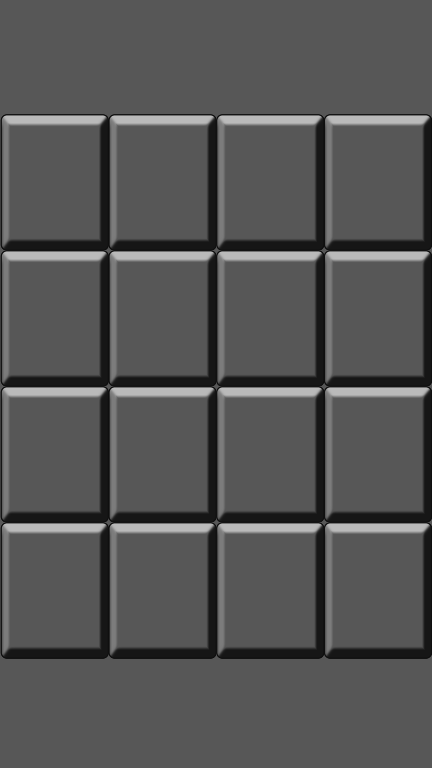
Reproduce this pattern procedurally as a Shadertoy shader.

```glsl
// A four by four wall of grey bevelled keys on a flat grey ground.
// Each cell is a rounded box; its four side distances are blended into
// soft mitred bevels: bright top, pale left, dark right and bottom.

const float GROUND = 0.341;
const float OUTLINE = 0.06;
const vec2 GRID_COUNT = vec2(4.0);
const vec2 CELL_SIZE = vec2(0.2494, 0.3148);   // in canvas widths
const vec2 GRID_OFFSET = vec2(0.001, -0.0058); // from canvas centre
const float CORNER_RADIUS = 0.014;

// Order of the sides: left, right, top, bottom
const vec4 SIDE_TONE = vec4(0.485, 0.085, 0.73, 0.085);
const vec4 BEVEL_WIDTH = vec4(0.0225, 0.0240, 0.0285, 0.0290);

float roundedBox(vec2 p, vec2 halfSize, float radius) {
    vec2 q = abs(p) - halfSize + radius;
    return length(max(q, 0.0)) + min(max(q.x, q.y), 0.0) - radius;
}

// Distance to each side as a fraction of its bevel width
vec4 sideDepths(vec2 p, vec2 halfSize, vec4 widths) {
    vec4 depth = vec4(halfSize.x + p.x, halfSize.x - p.x,
                      halfSize.y - p.y, halfSize.y + p.y);
    return depth / widths;
}

// Nearest side sets the tone, with a soft blend across the mitres
float bevelTone(vec4 depth, vec4 tones, float sharpness) {
    float nearest = min(min(depth.x, depth.y), min(depth.z, depth.w));
    vec4 weight = exp(-sharpness * (depth - nearest));
    float tone = dot(weight, tones) / dot(weight, vec4(1.0));
    float face = smoothstep(0.64, 1.0, nearest);
    return mix(tone, GROUND, face);
}

float keyTone(vec2 p, vec2 halfSize, float pixel) {
    float edge = roundedBox(p, halfSize, CORNER_RADIUS);
    vec4 depth = sideDepths(p, halfSize, BEVEL_WIDTH);
    float tone = bevelTone(depth, SIDE_TONE, 11.0);

    // The left bevel dims towards its outer edge
    float leftShade = 1.0 - smoothstep(0.05, 0.4, depth.x);
    tone *= 1.0 - 0.3 * leftShade * smoothstep(0.4, 1.2, depth.z);

    // Thin dark rim, then the ground outside the rounded corners
    float rim = smoothstep(-0.0035, -0.0008, edge);
    tone = mix(tone, OUTLINE, rim);
    float outside = smoothstep(-0.5 * pixel, 0.5 * pixel, edge - 0.0008);
    return mix(tone, GROUND, outside);
}

void mainImage(out vec4 fragColor, in vec2 fragCoord) {
    float pixel = 1.0 / iResolution.x;
    vec2 p = (fragCoord - 0.5 * iResolution.xy) * pixel - GRID_OFFSET;

    // Repeat the key only inside the grid
    vec2 cell = p / CELL_SIZE + 0.5 * GRID_COUNT;
    vec2 index = clamp(floor(cell), vec2(0.0), GRID_COUNT - 1.0);
    vec2 local = (cell - index - 0.5) * CELL_SIZE;

    float tone = keyTone(local, 0.5 * CELL_SIZE, pixel);
    fragColor = vec4(vec3(tone), 1.0);
}
```
